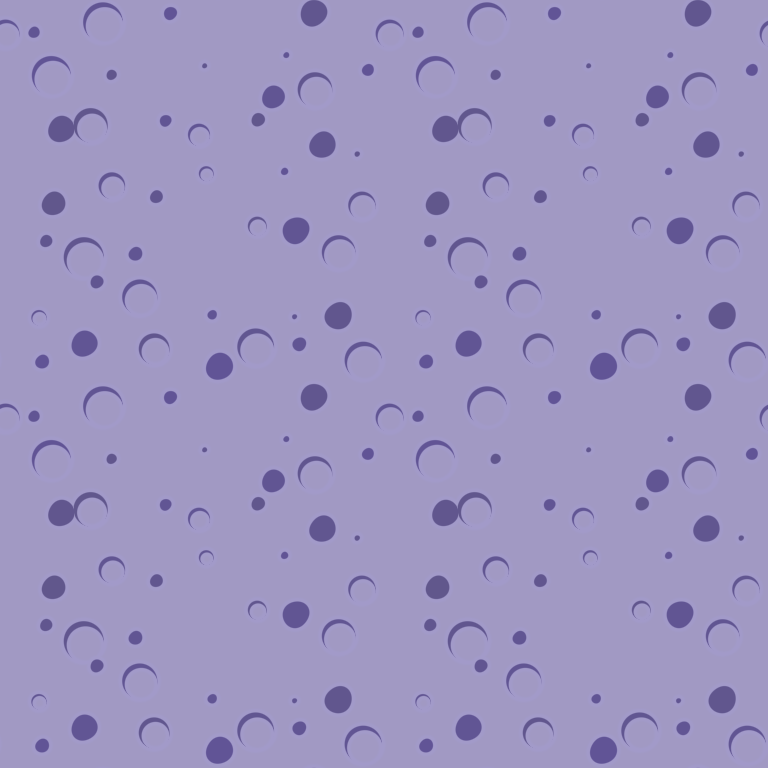
Reproduce this pattern procedurally as a WebGL 1 fragment shader.

```glsl
precision highp float;
// Scattered violet dots and thin crescents on a lavender ground, tiled two by two.

uniform vec2 u_resolution;

const float TILES = 2.0;     // repeats across and down
const float CELLS = 7.0;     // scatter cells along one repeat
const float CRESCENTS = 0.37; // share of cells holding a crescent
const float MARKS = 0.92;    // share of cells holding any mark
const float FAR = 9.0;

const vec3 GROUND = vec3(0.63, 0.60, 0.765);
const vec3 HALO = vec3(0.635, 0.605, 0.79);
const vec3 INK_VIOLET = vec3(0.38, 0.33, 0.59);
const vec3 INK_GREY = vec3(0.38, 0.34, 0.55);

float hash(vec2 id, float seed) {
  return fract(sin(dot(id, vec2(12.99, 78.23)) + seed * 3.71) * 43758.5);
}

// Evenly spread value in 0..1, so each kind of mark keeps its share.
float spreadValue(vec2 id) {
  float slot = mod(3.0 * id.x + id.y * id.y, CELLS);
  return (slot + hash(id, 1.0)) / CELLS;
}

// Dot leaning to the upper right, its outline bent by layered sines.
float dotDistance(vec2 q, float radius, float phase) {
  float angle = atan(q.y, q.x + 1e-5);
  float wobble = 0.045 * sin(2.0 * angle) + 0.025 * sin(3.0 * angle + phase);
  return length(q) - radius * (1.0 + wobble);
}

// Disc with a smaller disc cut out toward the lower right.
float crescentDistance(vec2 q, float radius, float cut) {
  vec2 shift = radius * vec2(0.09, -0.20);
  return max(length(q) - radius, radius * cut - length(q - shift));
}

// Distance to the mark of one cell; q is measured from the cell centre.
float markDistance(vec2 q, vec2 id) {
  float kind = spreadValue(id);
  if (kind > MARKS) return FAR;
  bool isCrescent = kind < CRESCENTS;
  float size = (kind - CRESCENTS) / (MARKS - CRESCENTS);
  float vary = hash(id, 2.0);

  float dotRadius = mix(0.04, 0.11, smoothstep(0.0, 0.25, size))
                  + 0.11 * smoothstep(0.62, 0.75, size);
  float radius = isCrescent ? mix(0.12, 0.37, vary)
                            : dotRadius * mix(0.88, 1.14, vary);

  // Larger marks wander less, which keeps neighbours apart.
  vec2 jitter = 2.0 * vec2(hash(id, 3.0), hash(id, 4.0)) - 1.0;
  q -= jitter * (0.56 - radius);

  float detail = hash(id, 5.0);
  if (isCrescent) return crescentDistance(q, radius, mix(0.96, 0.88, detail * detail));
  return dotDistance(q, radius, 6.283 * detail);
}

void main() {
  vec2 p = gl_FragCoord.xy / u_resolution * TILES * CELLS;
  float pixel = TILES * CELLS / min(u_resolution.x, u_resolution.y);

  // Nearest mark among neighbouring cells; each row slides by its own amount.
  float nearest = FAR;
  vec2 nearestId = vec2(0.0);
  for (int j = -1; j <= 1; j++) {
    float row = floor(p.y) + float(j);
    float wrappedRow = mod(row, CELLS);
    float x = p.x + hash(vec2(wrappedRow, 0.0), 6.0);
    for (int i = -1; i <= 1; i++) {
      vec2 cell = vec2(floor(x) + float(i), row);
      vec2 id = vec2(mod(cell.x, CELLS), wrappedRow);
      float d = markDistance(vec2(x, p.y) - cell - 0.5, id);
      if (d < nearest) {
        nearest = d;
        nearestId = id;
      }
    }
  }

  // Faint cool rim around each mark, then the ink itself.
  vec3 ink = mix(INK_VIOLET, INK_GREY, hash(nearestId, 7.0));
  vec3 color = mix(HALO, GROUND, smoothstep(0.03, 0.10, nearest));
  color = mix(ink, color, smoothstep(-0.8 * pixel, 0.8 * pixel, nearest));
  gl_FragColor = vec4(color, 1.0);
}
```
